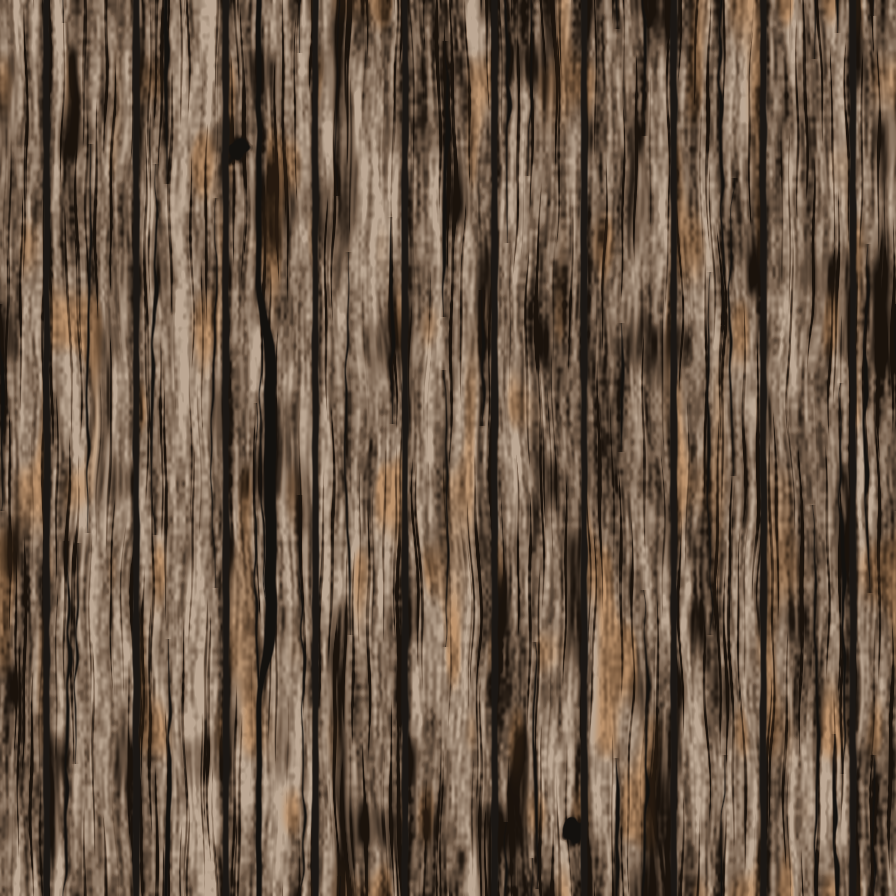
Give the GLSL for this texture, as a Shadertoy shader.

```glsl
// Ten weathered vertical planks with fibrous grain, splits, stains and knot holes.

const float TAU = 6.2831853;
const float PLANKS = 10.0;
const float FIRST_GAP = 0.052;
const float GAP_HALF = 0.0036;
const int CRACKS = 3;                            // per plank
const float CRACK_HALF = 0.0032;
const float SPLIT_PLANK = 2.0;                   // plank with the full-height split
const float SPLIT_X = 0.289;
const float SPLIT_BEND = 0.013;
const vec2 CHECK_FREQ = vec2(75.0, 6.0);         // short hairline checks
const vec2 KNOT_FIRST = vec2(0.267, 0.831);
const vec2 KNOT_STEP = vec2(0.374, -0.758);
const float KNOT_RADIUS = 0.012;
const float BASE_TONE = 0.65;

const vec3 DARK_WOOD = vec3(0.10, 0.07, 0.045);
const vec3 MID_WOOD = vec3(0.46, 0.37, 0.295);
const vec3 PALE_WOOD = vec3(0.74, 0.66, 0.58);
const vec3 RUST_STAIN = vec3(0.56, 0.37, 0.20);
const vec3 GAP_COLOR = vec3(0.105, 0.092, 0.080);
const vec3 CRACK_COLOR = vec3(0.075, 0.065, 0.055);

float hash(vec2 p) {
    vec3 q = fract(p.xyx * vec3(0.1031, 0.1030, 0.0973));
    q += dot(q, q.yzx + 33.33);
    return fract((q.x + q.y) * q.z);
}

// Value noise that repeats vertically over the canvas
float noise(vec2 p, vec2 freq, float seed) {
    vec2 q = p * freq + vec2(seed, 0.0);
    vec2 i = floor(q), f = fract(q);
    f = f * f * (3.0 - 2.0 * f);
    float y0 = mod(i.y, freq.y), y1 = mod(i.y + 1.0, freq.y);
    return mix(mix(hash(vec2(i.x, y0)), hash(vec2(i.x + 1.0, y0)), f.x),
               mix(hash(vec2(i.x, y1)), hash(vec2(i.x + 1.0, y1)), f.x), f.y);
}

// Cellular scatter of thin tapered slivers
float checks(vec2 p, float seed) {
    vec2 q = p * CHECK_FREQ, cell = floor(q);
    float mask = 0.0;
    for (int j = -1; j <= 1; j++)
    for (int i = -1; i <= 1; i++) {
        vec2 c = cell + vec2(i, j);
        vec2 id = vec2(c.x + seed, mod(c.y, CHECK_FREQ.y));
        float strength = hash(id + 7.3);
        vec2 d = q - c - vec2(hash(id), hash(id + 31.7));
        float taper = 1.0 - pow(d.y / mix(0.25, 0.9, strength), 2.0);
        float halfWidth = 0.13 * strength * taper;
        float sliver = 1.0 - smoothstep(-0.06, 0.07, abs(d.x) - halfWidth);
        mask = max(mask, sliver * smoothstep(0.0, 0.3, taper) * smoothstep(0.25, 0.7, strength));
    }
    return mask;
}

// Signed distance to the long cracks of one plank; x is measured from its left gap
float crackDistance(vec2 p, float plank, float jag) {
    float nearest = 1.0;
    for (int k = 0; k < CRACKS; k++) {
        vec2 id = vec2(plank * 5.0 + 2.0, float(k) * 9.0 + 4.0);
        float size = hash(id);
        float dy = fract(p.y - hash(id + 13.1) + 0.5) - 0.5;
        float taper = 1.0 - pow(dy / mix(0.06, 0.27, size), 2.0);
        float path = mix(0.12, 0.9, hash(id + 27.9)) / PLANKS
                   + 0.0022 * sin(TAU * (2.0 * p.y + size)) + 0.005 * jag;
        float halfWidth = CRACK_HALF * mix(0.4, 1.0, hash(id + 41.3)) * (0.75 + jag);
        nearest = min(nearest, abs(p.x - path) - halfWidth * taper + 0.004 * step(taper, 0.0));
    }
    return nearest;
}

void mainImage(out vec4 fragColor, in vec2 fragCoord) {
    vec2 p = fragCoord / iResolution.xy;
    float soft = max(1.2 / iResolution.x, 0.0012);

    // Plank layout
    float across = (p.x - FIRST_GAP) * PLANKS;
    float plank = mod(floor(across), PLANKS);
    float local = fract(across) / PLANKS;
    float seed = plank * 37.0;
    float character = hash(vec2(plank + 3.0, 8.0));

    // Grain follows layered sines and a small ragged drift
    float jag = noise(vec2(local, p.y), vec2(12.0, 34.0), seed) - 0.5;
    vec2 g = vec2(local, p.y);
    g.x += 0.0022 * sin(TAU * (2.0 * p.y + character)) + 0.0008 * sin(TAU * (7.0 * p.y + local * 20.0));
    g.x += 0.006 * (noise(g, vec2(35.0, 9.0), seed + 5.0) - 0.5);

    // Fibres, weathering and grit
    float blotch = noise(g, vec2(24.0, 8.0), seed + 11.0);
    float grit = noise(g, vec2(270.0, 150.0), seed + 19.0);
    float tone = BASE_TONE + 0.14 * (character - 0.5);
    tone += 0.38 * (noise(g, vec2(65.0, 4.0), seed + 23.0) - 0.5);
    tone += 0.55 * (noise(g, vec2(150.0, 9.0), seed + 29.0) - 0.5);
    tone += 0.50 * (noise(g, vec2(290.0, 26.0), seed + 41.0) - 0.5);
    tone += 0.38 * (blotch - 0.5) + 0.34 * (grit - 0.5);
    float rot = noise(g, vec2(34.0, 13.0), seed + 53.0);
    tone -= 0.45 * smoothstep(0.62, 0.95, rot) * (0.4 + grit);
    tone -= 0.50 * checks(g, seed);

    // Distances to gaps, cracks and the long split
    float edge = min(local, 1.0 / PLANKS - local);
    float gap = edge - GAP_HALF - 0.0016 * jag;
    float crack = crackDistance(vec2(local, p.y), plank, jag);
    float bend = smoothstep(0.22, 0.30, p.y) * (1.0 - smoothstep(0.58, 0.70, p.y));
    float split = abs(p.x - SPLIT_X - SPLIT_BEND * bend - 0.003 * jag) - mix(0.0030, 0.0065, bend);
    if (plank == SPLIT_PLANK) crack = min(crack, split);

    // Ragged knot holes
    for (int k = 0; k < 2; k++) {
        vec2 d = p - KNOT_FIRST - float(k) * KNOT_STEP;
        float ragged = noise(p, vec2(110.0, 110.0), 3.0) - 0.5;
        crack = min(crack, length(d * vec2(1.0, 0.85)) - KNOT_RADIUS * (0.8 + 1.1 * ragged));
    }

    // Shade and colour
    tone -= 0.28 * (1.0 - smoothstep(0.0, 0.007, gap)) + 0.25 * (1.0 - smoothstep(0.0, 0.005, crack));
    tone = clamp(tone, 0.0, 1.0);
    vec3 color = mix(DARK_WOOD, MID_WOOD, smoothstep(0.0, 0.55, tone) * 0.5 + min(tone / 0.55, 1.0) * 0.5);
    color = mix(color, PALE_WOOD, clamp((tone - 0.5) / 0.5, 0.0, 1.0));
    float stain = smoothstep(0.64, 0.92, noise(g, vec2(40.0, 11.0), seed + 67.0));
    color = mix(color, RUST_STAIN * (0.35 + tone), 0.5 * stain);
    color = mix(CRACK_COLOR, color, smoothstep(-soft, soft, crack));
    color = mix(GAP_COLOR, color, smoothstep(-soft, soft, gap));
    fragColor = vec4(color, 1.0);
}
```
